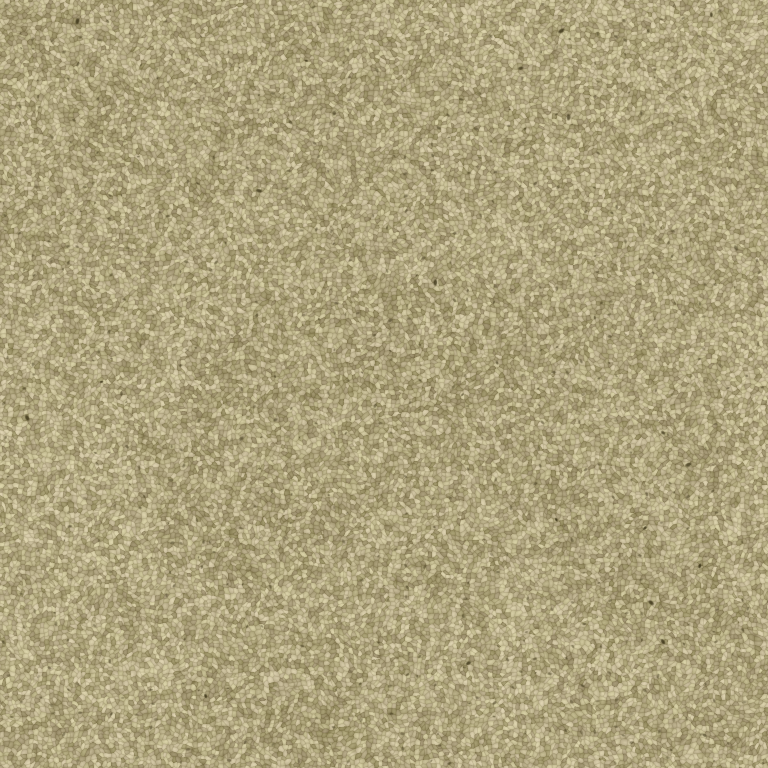
Reproduce this texture procedurally as a Shadertoy shader.

```glsl
// Beige cut-pile carpet: dense short tufts, soft worn patches and small dark pits.
#define TUFTS 168.0          // tufts across the canvas
#define TUFT_CONTRAST 1.0    // tone spread between tufts
#define DOME_SHADE 0.50      // falloff from tuft tip to edge
#define GAP_SHADE 0.32       // darkness between tufts
#define PATCH_SHADE 0.10     // strength of the broad patches
#define MEAN_TONE 0.60
#define SHADOW_COLOR vec3(0.570, 0.527, 0.372)
#define LIGHT_COLOR vec3(0.800, 0.762, 0.612)
#define PIT_COLOR vec3(0.23, 0.20, 0.09)

vec3 hash3(vec2 p) {
    vec3 q = fract(p.xyx * vec3(0.1031, 0.1030, 0.0973));
    q += dot(q, q.yxz + 33.33);
    return fract((q.xxy + q.yzz) * q.zyx);
}

// Rotates an offset and stretches it into an elongated fibre shape.
vec2 fibreSpace(vec2 d, float turn, float stretch) {
    float a = 6.28318 * turn;
    float c = cos(a), s = sin(a);
    return vec2(c * d.x + s * d.y, c * d.y - s * d.x) * vec2(1.0 / stretch, stretch);
}

// Broad uneven tone from warped layers of sines, roughly -1 to 1.
float wornPatches(vec2 p) {
    float sum = 0.0, amp = 0.5;
    p = p * 5.0 + vec2(1.3, 4.1);
    for (int i = 0; i < 5; i++) {
        p += 0.7 * sin(p.yx * 1.3 + float(i) * 1.9);
        sum += amp * sin(p.x) * cos(p.y);
        p = mat2(0.8, 0.6, -0.6, 0.8) * p * 1.9;
        amp *= 0.72;
    }
    return sum;
}

// Cellular pile: x is the tone, y a random tint for the nearest tuft.
vec2 pile(vec2 uv) {
    vec2 p = uv * TUFTS;
    p += 0.35 * sin(p.yx * 0.43 + 2.0 * sin(p * 0.17));
    vec2 cell = floor(p);
    float nearest = 9.0, second = 9.0;
    vec2 tuft = vec2(0.5);
    for (int y = -1; y <= 1; y++)
    for (int x = -1; x <= 1; x++) {
        vec2 id = cell + vec2(x, y);
        vec3 r = hash3(id);
        vec3 look = hash3(id + 251.7);
        float d = length(fibreSpace(id + 0.1 + 0.8 * r.xy - p, r.z, 1.25));
        if (d < nearest) {
            second = nearest;
            nearest = d;
            tuft = look.xy;
        } else {
            second = min(second, d);
        }
    }
    float gap = 1.0 - smoothstep(0.0, 0.28, second - nearest);
    float tone = TUFT_CONTRAST * (tuft.x - 0.5) + DOME_SHADE * (0.42 - nearest) - GAP_SHADE * gap;
    return vec2(tone, tuft.y);
}

// Scattered pits: one possible pit per grid cell, with random size and direction.
float pits(vec2 uv, float grid, float share, float radius) {
    vec2 p = uv * grid;
    vec2 id = floor(p);
    vec3 r = hash3(id + grid);
    vec3 look = hash3(id + grid + 91.3);
    vec2 d = fibreSpace(fract(p) - 0.2 - 0.6 * r.xy, look.x, 1.3) / grid;
    float size = radius * mix(0.6, 1.2, look.y);
    float mask = 1.0 - smoothstep(0.4 * size, 1.3 * size, length(d));
    return mask * step(r.z, share) * mix(0.5, 1.0, look.z);
}

vec3 carpet(vec2 uv, float patchTone) {
    vec2 tuft = pile(uv);
    float tone = MEAN_TONE + tuft.x + PATCH_SHADE * patchTone;
    vec3 color = mix(SHADOW_COLOR, LIGHT_COLOR, clamp(tone, -0.45, 1.3));
    color += (tuft.y - 0.5) * vec3(0.012, -0.004, 0.035);

    // Many faint pits, then a few deep ones
    float faint = 0.5 * pits(uv, 52.0, 0.28, 0.0022);
    float deep = 0.9 * pits(uv, 17.0, 0.10, 0.0030);
    return mix(color, PIT_COLOR, max(faint, deep));
}

void mainImage(out vec4 fragColor, in vec2 fragCoord) {
    float patchTone = wornPatches(fragCoord / iResolution.y);

    // Four samples per pixel smooth the tuft edges
    vec3 color = vec3(0.0);
    for (int i = 0; i < 4; i++) {
        vec2 offset = vec2(i % 2, i / 2) * 0.5 - 0.25;
        color += 0.25 * carpet((fragCoord + offset) / iResolution.y, patchTone);
    }
    fragColor = vec4(color, 1.0);
}
```
